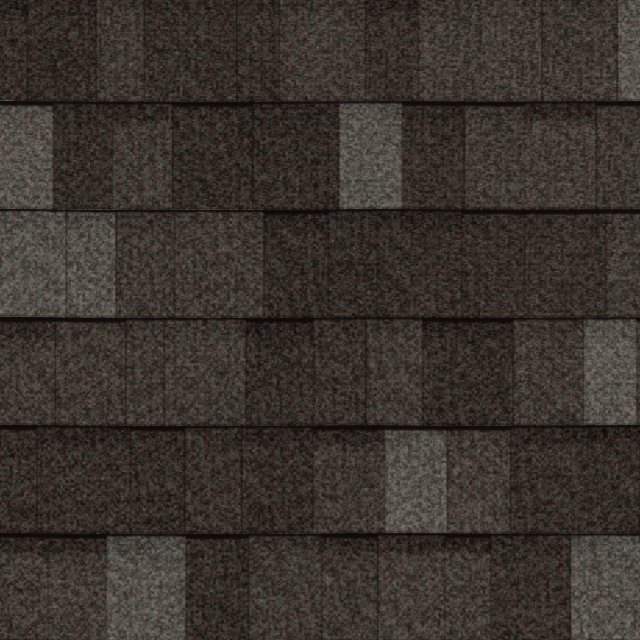
Reproduce this texture procedurally as a WebGL 1 fragment shader.

```glsl
precision highp float;
// Laminated asphalt roof shingles: six overlapping courses of granular tabs.
uniform vec2 u_resolution;

// Layout, in canvas units
const float COURSE_HEIGHT = 0.1688;
const float COURSE_SHIFT = 0.002;
const float TABS_ACROSS = 9.6;
const float EDGE_JITTER = 0.56;
const float SEAM_WIDTH = 0.0014;
const float LINE_THIN = 0.0042;
const float LINE_THICK = 0.0082;
const float BAND_DEPTH = 0.031;
const float WAVINESS = 0.0022;

// Share of each tab kind
const float LIGHT_SHARE = 0.16;
const float DARK_SHARE = 0.38;
const float BAND_SHARE = 0.30;

// Granules
const float GRAIN_COARSE = 230.0;
const float GRAIN_FINE = 410.0;
const float GRAIN_CONTRAST = 0.29;

const vec3 DARK_TAB = vec3(0.198, 0.174, 0.153);
const vec3 MID_TAB = vec3(0.242, 0.220, 0.196);
const vec3 LIGHT_TAB = vec3(0.325, 0.315, 0.290);
const vec3 BAND_COLOR = vec3(0.172, 0.147, 0.130);
const vec3 SHADOW_COLOR = vec3(0.060, 0.036, 0.034);
const vec3 RED_TINT = vec3(0.030, -0.012, -0.006);

float hash(vec2 p) {
    return fract(sin(dot(p, vec2(127.1, 311.7))) * 43758.55);
}

float noise(vec2 p) {
    vec2 i = floor(p);
    vec2 f = fract(p);
    f = f * f * (3.0 - 2.0 * f);
    float low = mix(hash(i), hash(i + vec2(1.0, 0.0)), f.x);
    float high = mix(hash(i + vec2(0.0, 1.0)), hash(i + vec2(1.0, 1.0)), f.x);
    return mix(low, high, f.y);
}

// Position of a jittered joint, in tab units
float jointAt(float index, float course) {
    return index + EDGE_JITTER * (hash(vec2(index, course + 31.0)) - 0.5);
}

// Colour of one tab, with the ragged dark band some carry at the top
vec3 tabColor(vec2 id, float depth, float ragged) {
    float kind = hash(id + 7.3);
    vec3 color = MID_TAB;
    if (kind < DARK_SHARE) color = DARK_TAB;
    if (kind > 1.0 - LIGHT_SHARE) color = LIGHT_TAB;
    color *= 0.95 + 0.10 * hash(id + 19.7);
    float banded = step(hash(id + 43.1), BAND_SHARE);
    float end = BAND_DEPTH + 0.012 * (ragged - 0.5);
    float band = banded * (1.0 - smoothstep(end - 0.004, end + 0.004, depth));
    return mix(color, BAND_COLOR, 0.85 * band);
}

// Raised tabs sit close to the butt above, recessed ones lie in more shade
float lineWidth(vec2 id) {
    return mix(LINE_THIN, LINE_THICK, step(0.52, hash(id + 61.9)));
}

void main() {
    vec2 uv = gl_FragCoord.xy / u_resolution;
    vec2 pixel = 1.0 / u_resolution;

    // Course and depth below its top edge
    float wave = WAVINESS * (noise(vec2(uv.x * 5.0, 3.0)) - 0.5);
    float rowPos = (uv.y + COURSE_SHIFT + wave) / COURSE_HEIGHT;
    float course = floor(rowPos);
    float height = fract(rowPos) * COURSE_HEIGHT;
    float depth = COURSE_HEIGHT - height;

    // Nearest joint and the tabs on either side of it
    float x = uv.x * TABS_ACROSS + 7.37 * hash(vec2(course, 5.0));
    float joint = floor(x + 0.5);
    float fromJoint = (x - jointAt(joint, course)) / TABS_ACROSS;
    float side = smoothstep(-pixel.x, pixel.x, fromJoint);
    vec2 leftTab = vec2(joint - 1.0, course);
    vec2 rightTab = vec2(joint, course);

    float ragged = noise(uv * 120.0);
    vec3 color = mix(tabColor(leftTab, depth, ragged),
                     tabColor(rightTab, depth, ragged), side);

    // Broad weathering and soft shade near the top of the course
    color *= 0.95 + 0.10 * noise(uv * 24.0);
    color *= 1.0 - 0.13 * (1.0 - smoothstep(0.0, 0.055, depth));

    // Granules: grey contrast, reddish dark grains, pale specks
    float coarse = noise(uv * GRAIN_COARSE);
    float fine = noise(uv * GRAIN_FINE + 17.0);
    float grain = mix(coarse, fine, 0.45) - 0.5;
    color += GRAIN_CONTRAST * grain * (0.65 + 1.4 * color.g);
    color += RED_TINT * smoothstep(0.55, 0.9, noise(uv * 190.0 + 53.0));
    color += 0.07 * smoothstep(0.78, 0.95, noise(uv * 250.0 + 91.0));

    // Fine seam at the joint
    float seam = 1.0 - smoothstep(0.0, SEAM_WIDTH + pixel.x, abs(fromJoint));
    float seamStrength = 0.18 + 0.30 * hash(rightTab + 83.0);
    color = mix(color, SHADOW_COLOR, seam * seamStrength);

    // Dim cut edge at the butt, then the shadow it casts on the course below
    color *= 1.0 - 0.22 * (1.0 - smoothstep(0.0015, 0.004, height));
    float width = mix(lineWidth(leftTab), lineWidth(rightTab), side);
    width += 0.0015 * (noise(uv * vec2(60.0, 8.0)) - 0.5);
    float blur = 0.0012 + pixel.y;
    float shadow = 1.0 - smoothstep(width - blur, width + blur, depth);
    shadow *= smoothstep(0.0, pixel.y, depth);
    color = mix(color, SHADOW_COLOR, 0.95 * shadow);

    gl_FragColor = vec4(clamp(color, 0.0, 1.0), 1.0);
}
```
